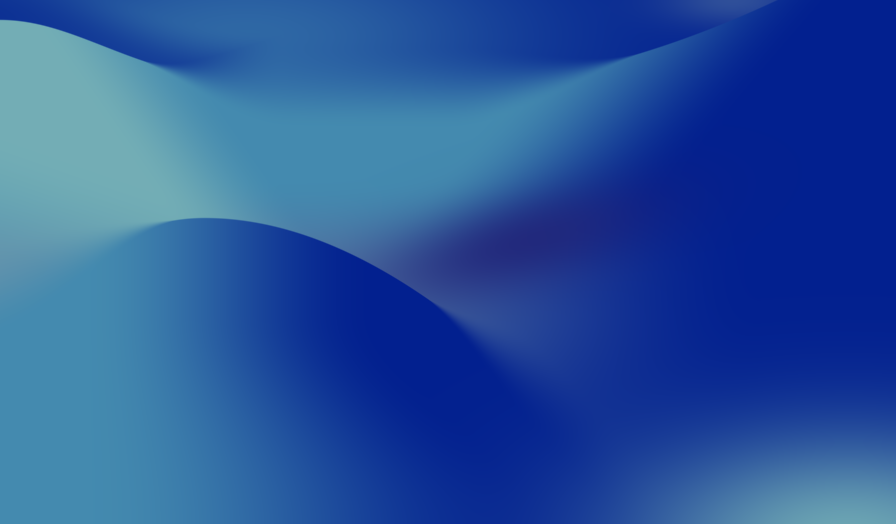
A WebGL 2 fragment shader for this background:

```glsl
#version 300 es
precision highp float;
// Soft flowing folds of blue and teal: a far backdrop, a middle sheet and a
// front hill are stacked, each cut by a curve whose edge runs from crisp to
// blurred, and filled with smooth ramps and elliptical glows.

uniform vec2 u_resolution;
out vec4 fragColor;

// Palette
const vec3 DEEP  = vec3(0.008, 0.125, 0.56);
const vec3 AZURE = vec3(0.265, 0.54, 0.685);
const vec3 TEAL  = vec3(0.45, 0.68, 0.71);
const vec3 HAZE  = vec3(0.32, 0.45, 0.63);
const vec3 DUSK  = vec3(0.13, 0.14, 0.47);

// Layout, in canvas heights
const float RIDGE_BASE  = 0.835;
const float RIDGE_SOFT  = 0.08;
const vec2  HILL_CREST  = vec2(0.39, 0.584);
const float HILL_SOFT   = 0.09;
const vec2  DUSK_CENTER = vec2(1.0, 0.54);
const vec2  DUSK_RADIUS = vec2(0.26, 0.09);
const vec2  LAMP_CENTER = vec2(1.62, -0.03);
const vec2  LAMP_RADIUS = vec2(0.42, 0.20);

// Gaussian ellipse: 1 at the center, fading outward
float glow(vec2 p, vec2 center, vec2 radius) {
    vec2 d = (p - center) / radius;
    return exp(-dot(d, d));
}

// Coverage below a curve, never sharper than one pixel
float below(float height, float softness) {
    float w = max(softness, 1.0 / u_resolution.y);
    return smoothstep(w, -w, height);
}

// Upper edge of the middle sheet: a left shoulder and a rising right wing
float ridgeCurve(float x) {
    float shoulder = 0.127 * exp(-x * x / 0.078);
    float wing = 0.375 * pow(max(x - 0.85, 0.0), 1.8);
    return RIDGE_BASE + shoulder + wing;
}

// Front hill: gentle left flank, steeper right flank
float hillCurve(float x) {
    float d = x - HILL_CREST.x;
    float leftDrop = 0.22 * (1.0 - exp(-6.5 * d * d));
    float rightDrop = 0.93 * d * d * (1.0 - 0.2 * d);
    return HILL_CREST.y - (d < 0.0 ? leftDrop : rightDrop);
}

vec3 backdropColor(vec2 p, float height) {
    float light = 0.68 * glow(p, vec2(0.47, 0.93), vec2(0.55, 0.20));
    float shade = smoothstep(0.0, 0.1, height);
    light *= mix(0.5, 1.0, max(shade, smoothstep(0.3, 0.55, p.x)));
    vec3 color = mix(DEEP, AZURE, light);
    return mix(color, HAZE, 0.55 * glow(p, vec2(1.4, 1.0), vec2(0.14, 0.05)));
}

vec3 sheetColor(vec2 p) {
    // Azure band giving way to deep blue along a slanted front
    float front = p.x - 1.178 - 0.86 * (p.y - 0.778);
    vec3 upper = mix(AZURE, DEEP, smoothstep(-0.24, 0.22, front));

    // Haze under the band, thinning to the right and downward
    float haze = 1.0 - smoothstep(0.55, 1.45, p.x);
    haze *= mix(0.3, 1.0, smoothstep(0.12, 0.42, p.y));
    vec3 lower = mix(DEEP, HAZE, haze);
    vec3 color = mix(lower, upper, smoothstep(0.46, 0.66, p.y));

    // Tilted dusky shadow
    vec2 tilted = vec2(p.x, p.y - 0.25 * (p.x - DUSK_CENTER.x));
    color = mix(color, DUSK, 0.85 * glow(tilted, DUSK_CENTER, DUSK_RADIUS));

    // Pale teal fold on the left
    float fold = p.x - 0.289 - 0.7 * (0.889 - p.y);
    float teal = smoothstep(0.08, -0.18, fold);
    teal *= mix(0.55, 1.0, smoothstep(0.5, 0.75, p.y + 0.35 * p.x));
    return mix(color, TEAL, teal);
}

vec3 hillColor(vec2 p) {
    float rampEnd = 0.72 + 0.3 * (1.0 - smoothstep(0.0, 0.4, p.y));
    return mix(AZURE, DEEP, smoothstep(0.16, rampEnd, p.x));
}

void main() {
    vec2 p = gl_FragCoord.xy / u_resolution.y;

    // Middle sheet over the backdrop, blurred in the center of the ridge
    float ridgeHeight = p.y - ridgeCurve(p.x);
    float ridgeBlur = smoothstep(0.25, 0.55, p.x) * (1.0 - smoothstep(0.85, 1.25, p.x));
    vec3 color = mix(backdropColor(p, ridgeHeight), sheetColor(p),
                     below(ridgeHeight, RIDGE_SOFT * ridgeBlur));

    // Front hill, crisp at the crest and blurred at both ends
    float hillBlur = 1.0 - smoothstep(0.0, 0.36, p.x) + smoothstep(0.8, 1.05, p.x);
    color = mix(color, hillColor(p), below(p.y - hillCurve(p.x), HILL_SOFT * hillBlur));

    // Teal light rising from the lower right corner
    color = mix(color, TEAL, 0.95 * glow(p, LAMP_CENTER, LAMP_RADIUS));

    fragColor = vec4(color, 1.0);
}
```
